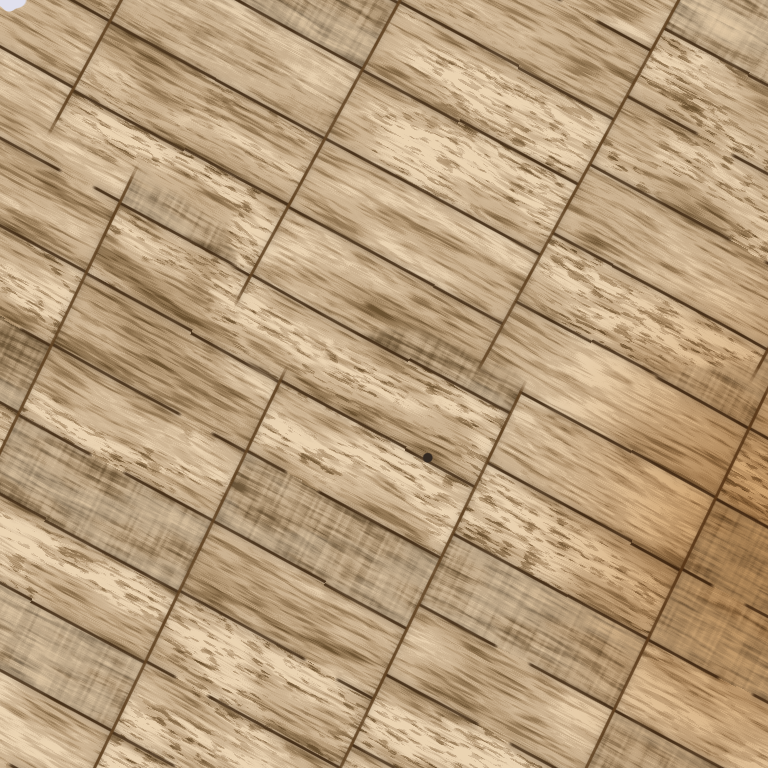
Write a Shadertoy shader that draws this texture.

```glsl
const float TILT = 0.497;            // plank direction, radians below horizontal
const float PLANK_WIDTH = 0.1015;
const float ROW_START = 0.044;
const float COLUMN_SHIFT = 0.033;    // row offset of the right-hand columns
const vec2 UPPER_PLAN = vec2(0.458, 0.319);   // joint position, plank length
const vec2 LOWER_PLAN = vec2(0.559, 0.289);
const float LOWER_SKEW = 0.05;
const float SEAM_HALF = 0.0018;
const float JOINT_HALF = 0.0019;
const float GAP_CHANCE = 0.45;
const float BASE_TONE = 0.64;
const vec2 KNOT_POS = vec2(0.557, 0.404);
const float KNOT_RADIUS = 0.0062;
const vec3 DARK = vec3(0.42, 0.32, 0.19);
const vec3 UMBER = vec3(0.59, 0.48, 0.34);
const vec3 TAN = vec3(0.72, 0.61, 0.47);
const vec3 SAND = vec3(0.80, 0.70, 0.57);
const vec3 CREAM = vec3(0.92, 0.83, 0.70);
const vec3 GREY = vec3(0.67, 0.59, 0.48);
const vec3 GROUT = vec3(0.27, 0.18, 0.09);
const vec3 JOINT = vec3(0.38, 0.26, 0.13);
const vec3 CHIP = vec3(0.88, 0.88, 0.93);

float hash(vec2 p) {
    vec3 q = fract(vec3(p.xyx) * 0.1031);
    q += dot(q, q.yzx + 33.33);
    return fract((q.x + q.y) * q.z);
}
float noise(vec2 p) {
    vec2 i = floor(p), f = fract(p);
    f = f * f * (3.0 - 2.0 * f);
    return mix(mix(hash(i), hash(i + vec2(1, 0)), f.x),
               mix(hash(i + vec2(0, 1)), hash(i + vec2(1, 1)), f.x), f.y);
}
float fbm(vec2 p) {
    float sum = 0.0, amp = 0.53;
    for (int i = 0; i < 4; i++, amp *= 0.5) {
        sum += amp * noise(p);
        p = p * 2.03 + 19.7;
    }
    return sum;
}
float stroke(float d, float halfWidth) {
    float aa = 0.8 / iResolution.y;
    return 1.0 - smoothstep(halfWidth - aa, halfWidth + aa, d);
}
vec3 ramp(float t) {
    vec3 c = mix(DARK, UMBER, smoothstep(0.08, 0.34, t));
    c = mix(c, TAN, smoothstep(0.32, 0.50, t));
    c = mix(c, SAND, smoothstep(0.48, 0.64, t));
    return mix(c, CREAM, smoothstep(0.64, 0.90, t));
}

// Wood of one plank: plain, flecked or weathered grey
vec3 wood(vec2 q, vec2 id, float across) {
    float kind = hash(id + 71.3), shade = hash(id + 12.9);
    q += 13.0 * vec2(kind, shade);
    q.y += 0.006 * noise(q * vec2(9.0, 14.0));
    float broad = fbm(q * vec2(8.0, 26.0));
    float grain = fbm(q * vec2(20.0, 230.0));
    float fleck = fbm(q * vec2(60.0, 260.0) + 5.0);
    float flecked = 1.0 - smoothstep(0.30, 0.50, kind);
    float grey = smoothstep(0.72, 0.78, kind);
    float band = smoothstep(0.1, 0.55, across) * (1.0 - smoothstep(0.7, 1.0, across));
    float weave = noise(q * vec2(260.0, 22.0)) + noise(q * vec2(30.0, 330.0)) - 1.0;
    float tone = BASE_TONE + 0.8 * (broad - 0.5) + 1.0 * (grain - 0.5) + 0.10 * (shade - 0.5);
    float pits = smoothstep(0.50, 0.70, fleck) * (0.2 + 0.8 * flecked);
    tone += 0.12 * flecked * band - 0.38 * pits * smoothstep(0.30, 0.60, broad);
    tone += grey * (0.22 * weave - 0.06) - 0.20 * smoothstep(0.58, 0.72, grain);
    vec3 ashen = GREY * (0.68 + 0.58 * tone);
    return mix(ramp(tone), ashen, grey * (0.25 + 0.5 * smoothstep(0.4, 0.6, broad)));
}

// Planks in rows and columns, with broken and slightly stepped seams
vec3 planks(vec2 q, vec2 plan, float salt) {
    float x = (q.x - plan.x) / plan.y;
    float col = floor(x), along = fract(x);
    float r = (q.y - ROW_START - COLUMN_SHIFT * step(0.5, col)) / PLANK_WIDTH;
    float seamId = floor(r + 0.5);
    vec2 key = vec2(seamId, col + salt);
    float breakAt = 0.2 + 0.6 * hash(key + 3.1);
    float jog = 0.06 * (hash(key + 8.7) - 0.5) * step(breakAt, along);
    float fromSeam = r - seamId - jog;
    float row = seamId - step(fromSeam, 0.0);
    vec3 c = wood(q, vec2(row, col + salt), clamp(r - row, 0.0, 1.0));
    // Grout with soft shading beside it
    float seam = abs(fromSeam) * PLANK_WIDTH;
    float joint = min(along, 1.0 - along) * plan.y;
    float broken = step(hash(key + 5.5), GAP_CHANCE);
    float solid = 1.0 - broken * (1.0 - smoothstep(0.07, 0.10, abs(along - breakAt)));
    float wear = 0.75 + 0.25 * noise(q * vec2(40.0, 60.0));
    c *= 1.0 - 0.18 * solid * exp(-seam / 0.004);
    c *= 1.0 - 0.16 * exp(-joint / 0.004);
    c = mix(c, GROUT, stroke(seam, SEAM_HALF) * solid * wear);
    return mix(c, JOINT, stroke(joint, JOINT_HALF) * wear);
}

void mainImage(out vec4 fragColor, in vec2 fragCoord) {
    vec2 p = fragCoord / iResolution.y;
    vec2 d = vec2(p.x, 1.0 - p.y);
    float c = cos(TILT), s = sin(TILT);
    vec2 q = vec2(d.x * c + d.y * s, d.x * s - d.y * c);
    q.y += 0.003 * (noise(q * 5.0) - 0.5);
    // Two areas of flooring meet along an uneven edge
    float bump = (q.x - 0.53) / 0.09;
    float edge = -0.115 - 0.15 * exp(-bump * bump) + 0.16 * smoothstep(0.85, 1.1, q.x);
    edge += 0.02 * (noise(q * 40.0) - 0.5);
    vec2 skewed = q + vec2(LOWER_SKEW * (q.y + 0.3), 0.0);
    vec3 color = mix(planks(skewed, LOWER_PLAN, 40.0), planks(q, UPPER_PLAN, 0.0),
                     smoothstep(-0.014, 0.014, q.y - edge));
    // Warm shade toward the lower right
    float warm = 1.0 - smoothstep(0.0, 0.50, length((p - vec2(1.0, 0.28)) * vec2(1.3, 1.0)));
    color *= mix(vec3(1.0), vec3(0.88, 0.76, 0.60), warm);
    // Knot and corner chip
    color = mix(color, vec3(0.20, 0.16, 0.13), stroke(length(p - KNOT_POS), KNOT_RADIUS));
    float chip = length((p - vec2(0.015, 1.0)) * vec2(0.55, 1.0)) + 0.006 * noise(p * 90.0);
    fragColor = vec4(mix(color, CHIP, stroke(chip, 0.016)), 1.0);
}
```
